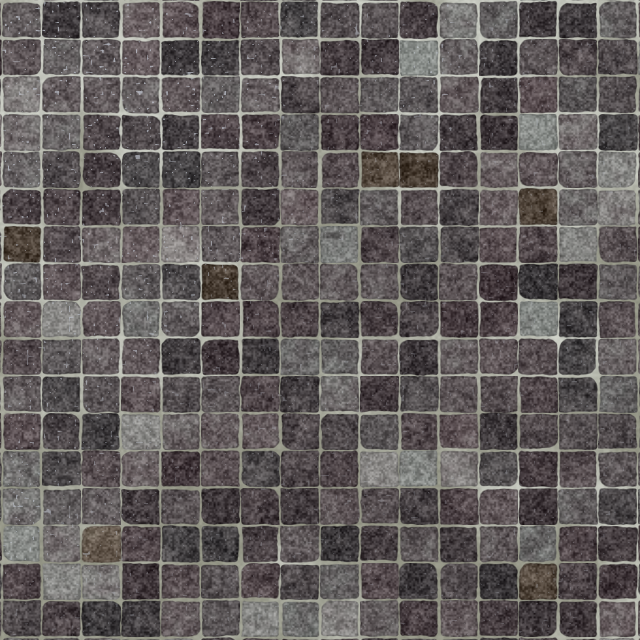
Write a WebGL 1 fragment shader that draws this texture.

```glsl
precision highp float;

uniform vec2 u_resolution;

const vec2 TILE_COUNT = vec2(16.11, 17.1);
const vec2 GRID_OFFSET = vec2(0.05, 0.067);

const vec3 TILE_DARK = vec3(0.225, 0.200, 0.212);
const vec3 TILE_MID = vec3(0.365, 0.335, 0.342);
const vec3 TILE_PALE = vec3(0.535, 0.535, 0.525);
const vec3 GROUT_DULL = vec3(0.585, 0.590, 0.530);
const vec3 GROUT_CLEAN = vec3(0.780, 0.790, 0.755);
const vec3 SPARKLE = vec3(0.76, 0.78, 0.82);

float hash(vec2 p) {
  vec3 q = fract(p.xyx * vec3(0.1031, 0.1030, 0.0973));
  q += dot(q, q.yzx + 33.33);
  return fract((q.x + q.y) * q.z);
}

vec2 hash2(vec2 p) {
  return vec2(hash(p), hash(p + vec2(37.2, 17.7)));
}

float noise(vec2 p) {
  vec2 i = floor(p);
  vec2 f = fract(p);
  f = f * f * (3.0 - 2.0 * f);
  float low = mix(hash(i), hash(i + vec2(1.0, 0.0)), f.x);
  float high = mix(hash(i + vec2(0.0, 1.0)), hash(i + 1.0), f.x);
  return mix(low, high, f.y);
}

float fbm(vec2 p) {
  float sum = 0.0;
  float weight = 0.5;
  for (int i = 0; i < 3; i++) {
    sum += weight * noise(p);
    p = p * 2.03 + 11.7;
    weight *= 0.5;
  }
  return sum / 0.875;
}

float roundedBox(vec2 p, vec2 halfSize, float radius) {
  vec2 d = abs(p) - halfSize + radius;
  return length(max(d, 0.0)) + min(max(d.x, d.y), 0.0) - radius;
}

// Signed distance to one hand-cut tile, in cell units
float tileDistance(vec2 local, vec2 id) {
  vec2 seed = id * 7.31;
  vec2 wobble = vec2(noise(local * 3.5 + seed), noise(local * 3.5 + seed + 53.0));
  vec2 chip = vec2(noise(local * 13.0 + seed), noise(local * 13.0 + seed + 91.0));
  vec2 p = local + 0.045 * (wobble - 0.5) + 0.018 * (chip - 0.5);

  vec2 insetLow = hash2(id + 5.0);
  vec2 insetHigh = hash2(id + 71.0);
  vec2 lower = 0.012 + 0.042 * insetLow * insetLow;
  vec2 upper = 0.988 - 0.042 * insetHigh * insetHigh;
  vec2 q = p - 0.5 * (lower + upper);

  float corner = hash(id * 2.0 + step(0.0, q) + 140.0);
  float radius = 0.035 + 0.08 * corner + 0.13 * step(0.94, corner);
  return roundedBox(q, 0.5 * (upper - lower), radius);
}

// Base colour of a tile: mostly plum grey, some pale, a few olive
vec3 tileColor(vec2 id, float mottling) {
  float tone = hash(id + 211.0);
  tone = 0.08 + 0.62 * tone + 0.3 * smoothstep(0.82, 1.0, tone);
  tone = clamp(tone + 0.55 * (mottling - 0.5), 0.0, 1.0);
  vec3 color = mix(TILE_DARK, TILE_MID, smoothstep(0.0, 0.5, tone));
  color = mix(color, TILE_PALE, smoothstep(0.42, 1.0, tone));
  float tint = hash(id + 331.0);
  color += vec3(0.012, -0.006, -0.002) * (2.0 * tint - 1.0);
  return color + vec3(0.015, 0.015, -0.04) * step(0.985, tint);
}

// Fine glassy grain, centred on zero
float grain(vec2 uv) {
  float fine = noise(uv * 340.0) - 0.5;
  float coarse = noise(uv * 170.0 + 29.0) - 0.5;
  return 0.19 * fine + 0.14 * coarse;
}

float sparkle(vec2 uv, float gloss) {
  float glint = smoothstep(0.85, 0.98, noise(uv * 230.0 + 67.0));
  return glint * mix(0.25, 0.75, gloss);
}

vec3 groutColor(vec2 uv) {
  float clean = fbm(uv * 9.0 + 3.0) + 0.35 * (uv.y - 0.5);
  vec3 color = mix(GROUT_DULL, GROUT_CLEAN, smoothstep(0.2, 0.85, clean));
  return color + 0.07 * (noise(uv * 220.0 + 13.0) - 0.5);
}

void main() {
  vec2 uv = gl_FragCoord.xy / u_resolution;
  vec2 cell = uv * TILE_COUNT - GRID_OFFSET;
  vec2 id = floor(cell);
  vec2 local = fract(cell);
  float pixel = TILE_COUNT.y / min(u_resolution.x, u_resolution.y);

  // Speckled tile face, glossier toward the upper left
  float dist = tileDistance(local, id);
  float gloss = smoothstep(0.3, 1.3, uv.y - uv.x + 0.9 * noise(uv * 6.0));
  vec3 face = tileColor(id, fbm(local * 3.0 + id * 5.17));
  face += grain(uv) + 0.025 * gloss;
  face = mix(face, SPARKLE, sparkle(uv, gloss));
  face *= mix(0.86, 1.0, smoothstep(0.0, 0.07, -dist));

  // Grout between the tiles
  float softness = 0.008 + 0.6 * pixel;
  float joint = smoothstep(-softness, softness, dist);
  gl_FragColor = vec4(mix(face, groutColor(uv), joint), 1.0);
}
```
